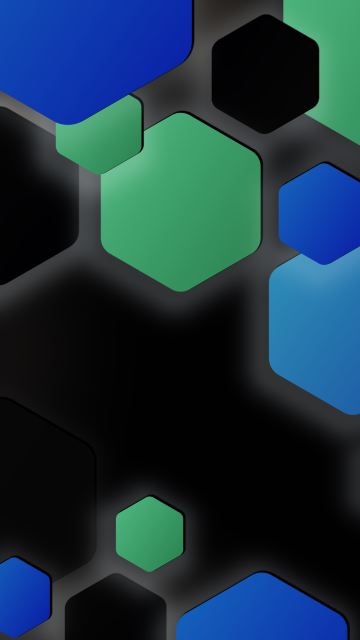
Reproduce this background procedurally as a WebGL 1 fragment shader.

```glsl
precision highp float;
uniform vec2 u_resolution;

const vec3 GREEN_LIGHT = vec3(0.29, 0.70, 0.48);
const vec3 GREEN_DARK = vec3(0.18, 0.53, 0.33);
const vec3 BLUE_LIGHT = vec3(0.08, 0.37, 0.73);
const vec3 BLUE_DARK = vec3(0.04, 0.14, 0.66);
const vec3 SKY_LIGHT = vec3(0.17, 0.54, 0.71);
const vec3 SKY_DARK = vec3(0.11, 0.34, 0.64);
const vec3 BLACK = vec3(0.0, 0.0, 0.008);
const vec3 COAL = vec3(0.025, 0.022, 0.024);
const vec3 WARM = vec3(1.0, 0.92, 0.82);
const vec3 COOL = vec3(0.92, 0.97, 1.0);

// Signed distance to a pointy-top hexagon with rounded corners
float hexagon(vec2 p, float apothem) {
  float corner = 0.23 * apothem;
  float inner = apothem - corner;
  vec2 axis = vec2(-0.866025, 0.5);
  vec2 q = abs(p.yx);
  q -= 2.0 * min(dot(axis, q), 0.0) * axis;
  float side = 0.57735 * inner;
  q -= vec2(clamp(q.x, -side, side), inner);
  return length(q) * sign(q.y) - corner;
}

// Round patch of soft light
float haze(vec2 p, vec2 center, vec2 radius) {
  vec2 q = (p - center) / radius;
  return exp(-dot(q, q));
}

// Glow to the lower left, thin shadow to the upper right, shaded face
vec3 tile(vec3 base, vec2 p, vec2 center, float apothem,
          vec3 light, vec3 dark, float glow) {
  vec2 q = p - center;
  float pixel = 1.0 / u_resolution.x;
  float reach = max(hexagon(q + vec2(0.016, 0.018), apothem), 0.0) / 0.055;
  base += glow * exp(-reach * reach) * COOL * (1.0 - base);

  float shadow = hexagon(q - vec2(0.005, 0.004), apothem);
  base *= smoothstep(-0.001, 0.004, shadow);

  float slope = clamp(0.5 + dot(q, vec2(0.38, -0.26)) / apothem, 0.0, 1.0);
  float face = smoothstep(0.7 * pixel, -0.7 * pixel, hexagon(q, apothem));
  return mix(base, mix(light, dark, slope), face);
}

void main() {
  // One unit is the canvas width
  vec2 p = gl_FragCoord.xy / u_resolution.x;

  // Dark backdrop with faint patches of light
  vec3 color = vec3(0.004, 0.002, 0.006);
  color += 0.16 * WARM * haze(p, vec2(0.55, 1.72), vec2(0.22, 0.24));
  color += 0.24 * WARM * haze(p, vec2(0.0, 1.48), vec2(0.25, 0.09));
  color += 0.06 * WARM * haze(p, vec2(0.0, 0.8), vec2(0.23, 0.35));
  color += 0.10 * COOL * haze(p, vec2(0.97, 1.36), vec2(0.2, 0.09));
  color += 0.13 * WARM * haze(p, vec2(0.3, 0.05), vec2(0.32, 0.16));

  // Upper group
  color = tile(color, p, vec2(1.065, 1.657), 0.278, GREEN_LIGHT, GREEN_DARK, 0.12);
  color = tile(color, p, vec2(0.734, 1.569), 0.146, BLACK, COAL, 0.18);
  color = tile(color, p, vec2(-0.007, 1.231), 0.220, COAL, BLACK, 0.23);
  color = tile(color, p, vec2(0.502, 1.216), 0.222, GREEN_LIGHT, GREEN_DARK, 0.20);
  color = tile(color, p, vec2(0.274, 1.426), 0.119, GREEN_LIGHT, GREEN_DARK, 0.22);
  color = tile(color, p, vec2(0.188, 1.817), 0.345, BLUE_LIGHT, BLUE_DARK, 0.12);

  // Right edge
  color = tile(color, p, vec2(0.981, 0.887), 0.234, SKY_LIGHT, SKY_DARK, 0.20);
  color = tile(color, p, vec2(0.900, 1.183), 0.126, BLUE_LIGHT, BLUE_DARK, 0.16);
  color = tile(color, p, vec2(1.11, 0.465), 0.090, BLACK, COAL, 0.16);

  // Lower group
  color = tile(color, p, vec2(0.0, 0.377), 0.262, COAL * 1.3, COAL, 0.04);
  color = tile(color, p, vec2(0.318, 0.026), 0.138, COAL, BLACK, 0.17);
  color = tile(color, p, vec2(0.039, 0.118), 0.0995, BLUE_LIGHT, BLUE_DARK, 0.14);
  color = tile(color, p, vec2(0.4155, 0.294), 0.0935, GREEN_LIGHT, GREEN_DARK, 0.20);
  color = tile(color, p, vec2(0.727, -0.079), 0.238, BLUE_LIGHT, BLUE_DARK, 0.18);

  gl_FragColor = vec4(color, 1.0);
}
```
